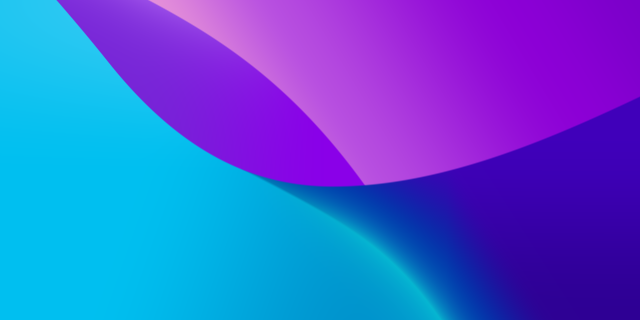
Reproduce this background procedurally as a WebGL 1 fragment shader.

```glsl
precision highp float;
// Overlapping curved sheets in cyan, indigo, violet and orchid with soft glows.
uniform vec2 u_resolution;

// Height of the long fold under the violet sheets.
float foldHeight(float x) {
  float right = max(x - 1.04, 0.0);
  float left = max(1.04 - x, 0.0);
  float crest = max(left - 0.7, 0.0);
  return 0.417 + right * right * (0.42 - 0.12 * right)
       + left * left * (0.58 + 0.3 * left) - 1.6 * crest * crest;
}

// Signed distance to the arc between the lens and the orchid sheet.
float arcDistance(vec2 p) {
  float d = max(p.x - 0.4635, 0.0);
  float height = 1.0 - d * (0.53 + d * (0.17 + 0.46 * d));
  float slope = 0.53 + d * (0.34 + 1.38 * d);
  height += 0.53 * max(0.4635 - p.x, 0.0);
  return (p.y - height) / sqrt(1.0 + slope * slope);
}

// Signed distance to the cyan rim, which runs on straight at its lower end.
float rimDistance(vec2 p) {
  float d = p.x - 0.755;
  float bend = clamp(d, 0.0, 0.64);
  float slope = 0.52 + 4.0 * bend * bend * bend;
  float height = 0.471 - 0.52 * bend - pow(bend, 4.0) - slope * (d - bend);
  height += 2.0 * max(-d, 0.0);
  return (p.y - height) / sqrt(1.0 + slope * slope);
}

vec3 cyanSheet(vec2 p, float rim) {
  vec3 color = mix(vec3(0.0, 0.75, 0.94), vec3(0.0, 0.57, 0.80),
                   smoothstep(0.25, 1.2, p.x - 0.35 * p.y));
  float sheen = smoothstep(0.45, 1.0, p.y) * (0.65 + 0.9 * p.x);
  color = mix(color, vec3(0.20, 0.79, 0.95), min(sheen, 1.0));
  float lift = exp(14.0 * min(rim, 0.0)) * smoothstep(0.7, 1.2, p.x);
  return mix(color, vec3(0.02, 0.71, 0.82), lift);
}

vec3 indigoSheet(vec2 p, float rim) {
  float d = max(rim, 0.0);
  vec3 indigo = mix(vec3(0.18, 0.0, 0.58), vec3(0.25, 0.0, 0.73),
                    smoothstep(0.0, 0.6, p.y));
  vec3 color = mix(vec3(0.0, 0.14, 0.65), indigo, smoothstep(0.08, 0.3, d));
  vec3 glow = mix(vec3(0.0, 0.50, 0.72), vec3(0.03, 0.71, 0.81),
                  smoothstep(0.85, 1.2, p.x));
  return mix(color, glow, exp(-16.0 * d));
}

vec3 lensSheet(vec2 p, float arc) {
  vec3 color = mix(vec3(0.46, 0.14, 0.84), vec3(0.54, 0.0, 0.91),
                   smoothstep(0.4, 1.05, p.x));
  float glow = exp(12.0 * min(arc, 0.0)) * (1.0 - smoothstep(0.4, 1.0, p.x));
  return mix(color, vec3(0.61, 0.31, 0.91), glow);
}

vec3 orchidSheet(vec2 p) {
  float t = p.x + 0.6 * (p.y - 0.74);
  vec3 color = mix(vec3(0.90, 0.57, 0.85), vec3(0.73, 0.33, 0.88),
                   smoothstep(0.58, 1.02, t));
  color = mix(color, vec3(0.55, 0.0, 0.84), smoothstep(0.85, 1.78, t));
  return mix(color, vec3(0.48, 0.0, 0.79), smoothstep(1.7, 2.2, t));
}

void main() {
  vec2 p = gl_FragCoord.xy / u_resolution * vec2(2.0, 1.0);
  float soft = 1.0 / u_resolution.y;
  float rim = rimDistance(p);
  float arc = arcDistance(p);

  // Lower sheets meet at the rim, upper sheets at the arc.
  vec3 lower = mix(cyanSheet(p, rim), indigoSheet(p, rim),
                   smoothstep(-soft, soft + 0.004, rim));
  vec3 upper = mix(lensSheet(p, arc), orchidSheet(p),
                   smoothstep(-soft, soft, arc));

  float fold = (p.y - foldHeight(p.x)) / 1.2;
  gl_FragColor = vec4(mix(lower, upper, smoothstep(-soft, soft, fold)), 1.0);
}
```
